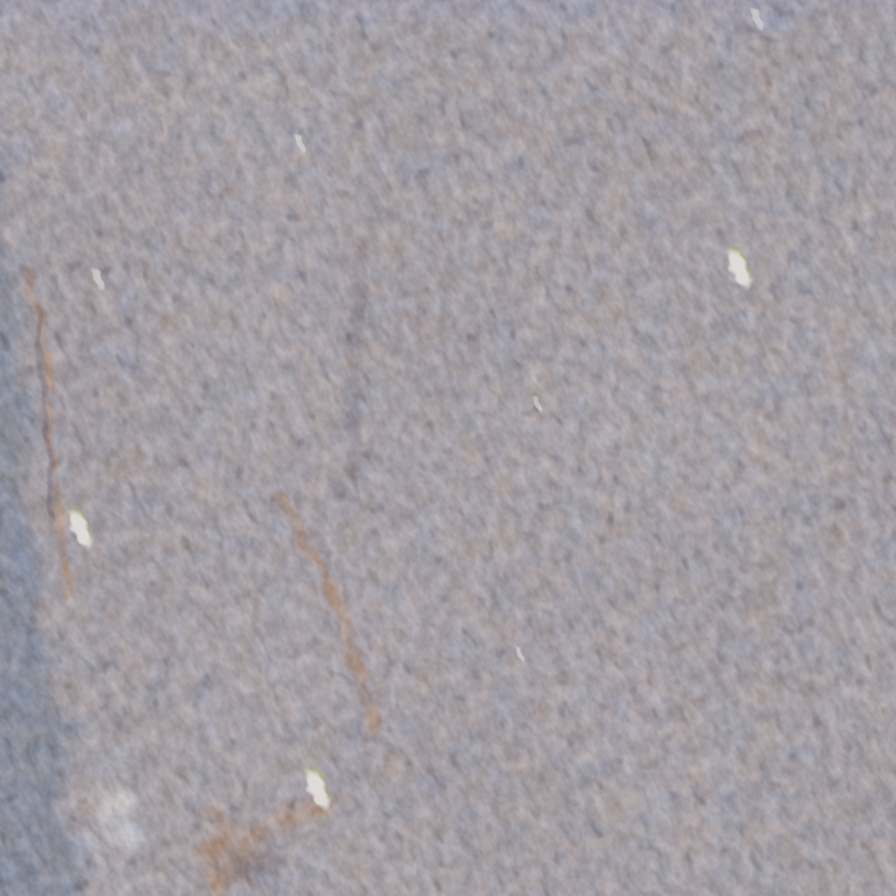
A Shadertoy shader for this texture:

```glsl
const vec3 STONE = vec3(0.646, 0.624, 0.645);
const vec3 SLATE = vec3(0.535, 0.550, 0.605);
const vec3 HAZE = vec3(0.620, 0.615, 0.675);
const vec3 RUST = vec3(0.680, 0.540, 0.440);
const vec3 DARK_VEIN = vec3(0.500, 0.465, 0.490);
const vec3 CHALK = vec3(0.760, 0.755, 0.770);
const vec3 FLECK = vec3(0.880, 0.865, 0.860);
const vec3 FLECK_FRINGE = vec3(0.680, 0.690, 0.470);
const vec3 WARM_TINT = vec3(0.030, 0.002, -0.030);

const vec2 GRAIN_DIR = vec2(0.45, -0.893);   // long axis of grains and flecks
const vec2 GRAIN_FREQ = vec2(66.0, 42.0);    // across and along the grain
const float GRAIN_CONTRAST = 0.085;
const float PIT_DEPTH = 0.075;
const float TAU = 6.28318;
const int FLECK_COUNT = 8;

float hash(vec2 p) {
    return fract(sin(dot(p, vec2(127.1, 311.7))) * 43758.5453);
}

float cornerSlope(vec2 cell, vec2 offset) {
    float angle = TAU * hash(cell);
    return dot(vec2(cos(angle), sin(angle)), offset);
}

// Gradient noise, about -0.7 to 0.7
float noise(vec2 p) {
    vec2 i = floor(p), f = fract(p);
    vec2 u = f * f * f * (f * (f * 6.0 - 15.0) + 10.0);
    vec2 e = vec2(1.0, 0.0);
    float low = mix(cornerSlope(i, f), cornerSlope(i + e, f - e), u.x);
    float high = mix(cornerSlope(i + e.yx, f - e.yx), cornerSlope(i + 1.0, f - 1.0), u.x);
    return mix(low, high, u.y);
}

// Rotates so that y runs along the grain
vec2 toGrain(vec2 p) {
    return vec2(dot(p, vec2(-GRAIN_DIR.y, GRAIN_DIR.x)), dot(p, GRAIN_DIR));
}

// Soft wandering line from a to b
float vein(vec2 p, vec2 a, vec2 b, float width) {
    p += 0.018 * vec2(noise(p * 11.0 + a * 40.0), noise(p * 11.0 + 31.0));
    p += 0.008 * noise(p * 38.0 + 7.0);
    vec2 ab = b - a;
    float t = clamp(dot(p - a, ab) / dot(ab, ab), 0.0, 1.0);
    return 1.0 - smoothstep(0.2 * width, width, length(p - a - t * ab));
}

float patchMask(vec2 p, vec2 center, vec2 radius) {
    float d = length((p - center) / radius) + 0.7 * noise(p * 35.0);
    return 1.0 - smoothstep(0.3, 1.1, d);
}

// Elongated chip: 1 inside, soft at the rim
float chip(vec2 p, vec2 size) {
    p = toGrain(p);
    p.x += 0.005 * noise(p * 90.0);
    return 1.0 - smoothstep(0.65, 1.15, length(p / size));
}

void mainImage(out vec4 fragColor, in vec2 fragCoord) {
    vec2 p = fragCoord / iResolution.xy;
    vec2 g = toGrain(p);

    // Broad tone: slate border at lower left, haze along the top
    vec3 color = STONE + 0.022 * noise(p * 5.0 + 3.0);
    float border = 0.085 - 0.11 * p.y + 0.03 * noise(p * 14.0);
    color = mix(color, SLATE, 0.9 * (1.0 - smoothstep(-0.015, 0.02, p.x - border)));
    color = mix(color, HAZE, 0.7 * smoothstep(0.93, 1.0, p.y + 0.05 * noise(p * 9.0)));

    // Rust stains, dark veins and a chalky patch
    float stain = 0.65 + 0.7 * noise(p * 45.0);
    float rust = 0.8 * vein(p, vec2(0.31, 0.44), vec2(0.385, 0.32), 0.011);
    rust = max(rust, 0.8 * vein(p, vec2(0.385, 0.32), vec2(0.415, 0.19), 0.014));
    rust = max(rust, 0.7 * vein(p, vec2(0.035, 0.70), vec2(0.08, 0.34), 0.009));
    rust = max(rust, 0.6 * vein(p, vec2(0.24, 0.04), vec2(0.36, 0.10), 0.022));
    rust = max(rust, 0.8 * patchMask(p, vec2(0.25, 0.05), vec2(0.045, 0.05)));
    float dark = 0.35 * vein(p, vec2(0.405, 0.72), vec2(0.385, 0.45), 0.012);
    dark = max(dark, 0.55 * vein(p, vec2(0.045, 0.65), vec2(0.066, 0.42), 0.006));
    dark = max(dark, 0.6 * patchMask(p, vec2(0.28, 0.03), vec2(0.035, 0.025)));
    color = mix(color, RUST, clamp(rust * stain, 0.0, 1.0));
    color = mix(color, DARK_VEIN, dark);
    color = mix(color, CHALK, 0.8 * patchMask(p, vec2(0.13, 0.09), vec2(0.03, 0.065)));

    // Grain in three sizes, with darker pits
    float grain = noise(g * GRAIN_FREQ);
    grain += 0.75 * noise(g * GRAIN_FREQ * 1.9 + 17.0);
    grain += 0.40 * noise(g * GRAIN_FREQ * 3.7 + 53.0);
    float pits = smoothstep(0.18, 0.6, noise(g * GRAIN_FREQ * 1.15 + 91.0));
    color += GRAIN_CONTRAST * grain - PIT_DEPTH * pits;

    // Faint warm and violet mottling
    float mottle = noise(p * 24.0 + 71.0) + 0.7 * noise(p * 60.0 + 23.0);
    color += WARM_TINT * mottle;

    // Pale flecks, every third one large, with a yellow-green upper rim
    for (int i = 1; i <= FLECK_COUNT; i++) {
        float n = float(i);
        vec2 center = fract(vec2(0.07, 0.13) + n * vec2(0.7549, 0.5698));
        float large = i % 3 == 1 ? 1.0 : 0.0;
        float scale = mix(0.35, 0.9, large) + 0.2 * hash(vec2(n, 5.0));
        vec2 size = scale * vec2(0.0105, 0.027);
        float rim = chip(p - center - scale * vec2(0.001, 0.006), size);
        color = mix(color, FLECK_FRINGE, 0.6 * rim * large);
        color = mix(color, FLECK, mix(0.6, 0.95, large) * chip(p - center, size));
    }

    fragColor = vec4(clamp(color, 0.0, 1.0), 1.0);
}
```
